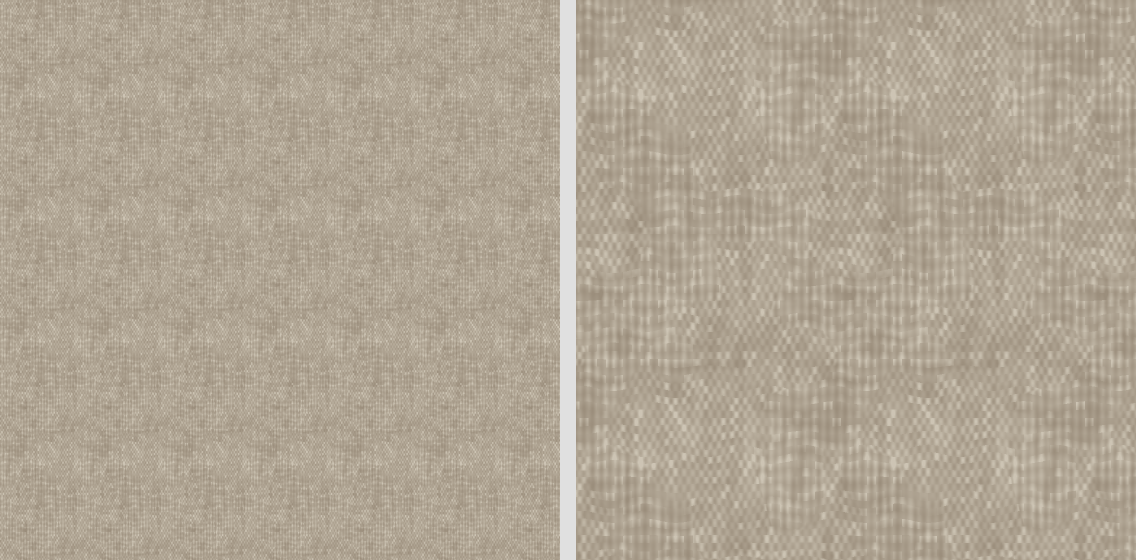
Left: the whole. Right: its middle third, enlarged.
Give the GLSL for this texture, as a Shadertoy shader.

```glsl
#define REPEATS vec2(6.65, 4.57)   // tiles across and down
#define ORIGIN vec2(0.70, 0.09)    // tile phase at the lower left
#define STITCHES vec2(29.0, 50.0)  // weave cells per tile, even row count
#define DARK vec3(0.625, 0.575, 0.505)
#define LIGHT vec3(0.78, 0.745, 0.68)
#define BASE 0.41                  // mean position between DARK and LIGHT
#define WEAVE 0.62                 // stitch contrast
#define FLECK 0.42                 // variation between stitches
#define PATCH 0.17                 // broad worn patches
#define STREAK 0.34                // short upright and level yarn streaks
#define SEAM_X 0.046               // faint vertical crease
#define SAMPLES 2                  // antialiasing grid side

const float TAU = 6.2831853;

float hash(vec2 p) {
    vec3 q = fract(p.xyx * vec3(0.1031, 0.1030, 0.0973));
    q += dot(q, q.yzx + 33.33);
    return fract((q.x + q.y) * q.z);
}

// Smooth cellular noise that wraps once per tile.
float cellular(vec2 p, vec2 lattice) {
    p *= lattice;
    vec2 cell = floor(p);
    float sum = 0.0, weight = 0.0;
    for (int y = -1; y <= 1; y++)
    for (int x = -1; x <= 1; x++) {
        vec2 neighbour = cell + vec2(x, y);
        vec2 id = mod(neighbour, lattice);
        vec2 site = neighbour + vec2(hash(id + 7.0), hash(id + 31.0));
        vec2 d = p - site;
        float w = exp(-6.0 * dot(d, d));
        sum += w * hash(id + 53.0);
        weight += w;
    }
    return sum / weight - 0.5;
}

float fabric(vec2 uv) {
    vec2 p = fract(uv * REPEATS + ORIGIN);

    // Stitches wander off the grid; rows are staggered or stacked by area
    float stacked = smoothstep(-0.02, 0.12, cellular(p + 0.21, vec2(5.0, 7.0)));
    vec2 grid = p * STITCHES;
    grid.y += 0.35 * sin(TAU * 4.0 * p.x) * sin(TAU * 3.0 * p.y);
    float row = floor(grid.y);
    float shift = 0.5 * mod(row, 2.0);
    vec2 checker = cos(TAU * vec2(grid.x + shift, grid.y));
    vec2 rib = cos(TAU * vec2(grid.x, grid.y * 0.5));
    float stitch = mix(checker.x * (0.75 - 0.25 * checker.y),
                       0.7 * rib.x + 0.35 * rib.y, stacked);

    // Each stitch has its own brightness, a few are pale
    vec2 id = mod(floor(vec2(grid.x + shift + 0.5, grid.y)), STITCHES);
    float chance = hash(id + 3.0);
    float fleck = chance * chance - 0.333;

    // Thin streaks along both yarn directions
    float streaks = cellular(p, vec2(29.0, 8.0))
                  + 0.8 * cellular(p + 0.43, vec2(7.0, 34.0));

    // Soft patches and a pale band across each tile
    float patches = cellular(p, vec2(4.0, 9.0))
                  + 0.6 * cellular(p + 0.37, vec2(11.0, 6.0));
    float band = exp(6.0 * (cos(TAU * (p.y - 0.94)) - 1.0));

    float wear = PATCH * patches + 0.10 * (band - 0.25);
    float contrast = 0.5 + wear + 0.6 * fleck;
    return BASE + wear + STREAK * streaks + FLECK * fleck
         + WEAVE * stitch * contrast;
}

void mainImage(out vec4 fragColor, in vec2 fragCoord) {
    float tone = 0.0;
    for (int y = 0; y < SAMPLES; y++)
    for (int x = 0; x < SAMPLES; x++) {
        vec2 offset = (vec2(x, y) + 0.5) / float(SAMPLES) - 0.5;
        tone += fabric((fragCoord + offset) / iResolution.xy);
    }
    tone /= float(SAMPLES * SAMPLES);

    // Crease, broken along its length
    vec2 uv = fragCoord / iResolution.xy;
    float crease = 1.0 - smoothstep(0.0, 0.003, abs(uv.x - SEAM_X));
    tone -= 0.14 * crease * (0.6 + 0.4 * sin(TAU * REPEATS.y * uv.y));

    fragColor = vec4(mix(DARK, LIGHT, clamp(tone, -0.1, 1.15)), 1.0);
}
```
